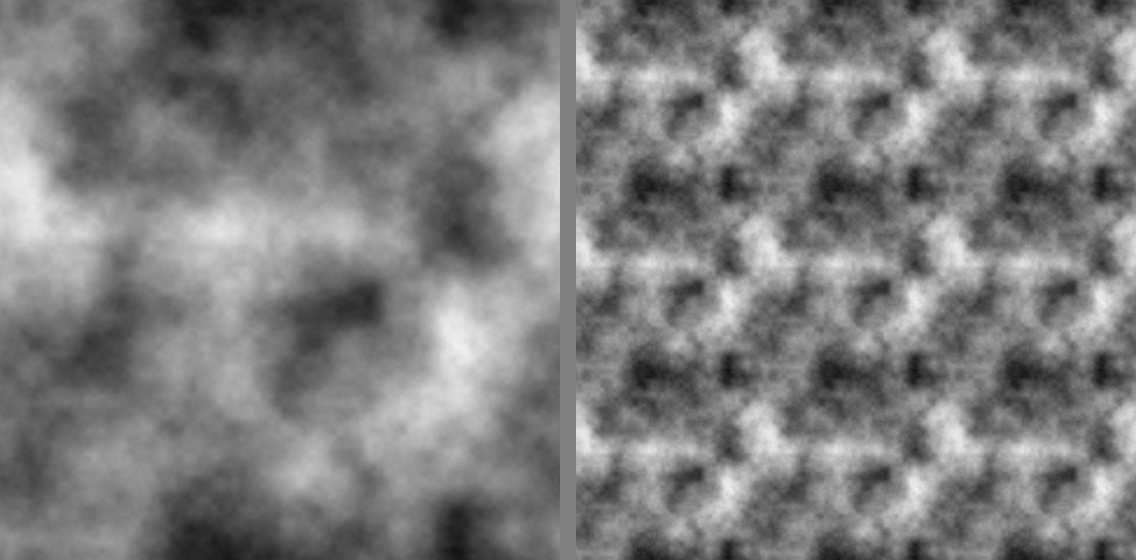
Left: one tile. Right: repeated 3 by 3.
Give the GLSL for this texture, as a three.js fragment shader.

```glsl
varying vec2 vUv;

const int OCTAVES = 6;
const float BASE_CELLS = 5.0;       // whole cells across the tile
const float GAIN = 0.5;             // strength of each finer layer
const float FIRST_SEED = 20.0;
const float SEED_STEP = 61.0;
const vec2 LAYER_SHIFT = vec2(0.37, 0.23);
const float HASH_PRIME = 1013.0;
const float NOISE_MEAN = 0.493;
const float CONTRAST = 1.3;
const vec3 MID_GREY = vec3(0.488);

// Cubing modulo this prime shuffles the integers below it
float shuffle(float n) {
  n = mod(n, HASH_PRIME);
  return mod(mod(n * n, HASH_PRIME) * n, HASH_PRIME);
}

// Lattice value that repeats after a whole number of cells
float latticeValue(vec2 cell, float cells, float seed) {
  cell = mod(cell, cells);
  return shuffle(shuffle(cell.x + seed) + cell.y) / HASH_PRIME;
}

// Smoothly blended value noise that wraps at the tile edges
float wrappedNoise(vec2 uv, float cells, float seed) {
  vec2 p = uv * cells;
  vec2 cell = floor(p);
  vec2 blend = smoothstep(0.0, 1.0, fract(p));
  vec2 right = vec2(1.0, 0.0);
  vec2 up = vec2(0.0, 1.0);
  float low = mix(latticeValue(cell, cells, seed),
                  latticeValue(cell + right, cells, seed), blend.x);
  float high = mix(latticeValue(cell + up, cells, seed),
                   latticeValue(cell + right + up, cells, seed), blend.x);
  return mix(low, high, blend.y);
}

// Layers of noise, each twice as fine and weaker than the last
float cloudDensity(vec2 uv) {
  float sum = 0.0;
  float total = 0.0;
  float weight = 1.0;
  float cells = BASE_CELLS;
  for (int i = 0; i < OCTAVES; i++) {
    float layer = float(i);
    sum += weight * wrappedNoise(uv + layer * LAYER_SHIFT, cells,
                                 FIRST_SEED + layer * SEED_STEP);
    total += weight;
    weight *= GAIN;
    cells *= 2.0;
  }
  return sum / total;
}

void main() {
  float deviation = (cloudDensity(vUv) - NOISE_MEAN) * CONTRAST;
  gl_FragColor = vec4(clamp(MID_GREY + deviation, 0.0, 1.0), 1.0);
}
```
